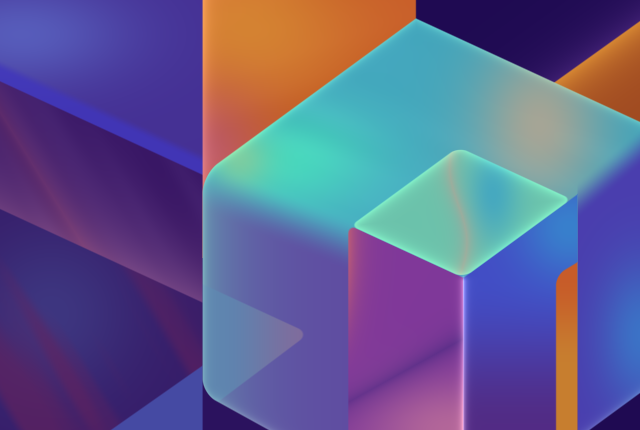
A Shadertoy shader for this background:

```glsl
// Translucent nested cubes in teal, violet and orange over dark slanted panels.
// Half-planes with two main slopes cut the faces; glows, rim lights and
// stretched noise colour them. Lengths are canvas heights.

const float FALL = -0.46, RISE = 0.729;   // slopes of the slanted edges
const float SIDE = 0.473, SLOT = 1.348;   // upright edges
const vec2 PEAK = vec2(0.971, 0.957);     // top of the large cube
const vec2 FRONT = vec2(1.082, 0.354);    // front corner of the small cube
const vec3 NIGHT = vec3(0.17, 0.07, 0.37);
const vec3 PURPLE = vec3(0.32, 0.17, 0.52);
const vec3 INDIGO = vec3(0.29, 0.24, 0.68);
const vec3 AZURE = vec3(0.22, 0.50, 0.80);
const vec3 TEAL = vec3(0.27, 0.66, 0.75);
const vec3 MINT = vec3(0.28, 0.84, 0.74);
const vec3 SAND = vec3(0.66, 0.66, 0.60);
const vec3 ORANGE = vec3(0.78, 0.36, 0.16);
const vec3 AMBER = vec3(0.84, 0.53, 0.20);
const vec3 ROSE = vec3(0.74, 0.36, 0.46);

float hash(vec2 p) {
    vec3 q = fract(p.xyx * 0.1031);
    q += dot(q, q.yzx + 33.33);
    return fract((q.x + q.y) * q.z);
}

float noise(vec2 p) {
    vec2 i = floor(p), f = fract(p), e = vec2(0, 1);
    f = f * f * (3.0 - 2.0 * f);
    return mix(mix(hash(i), hash(i + e.yx), f.x),
               mix(hash(i + e), hash(i + e.yy), f.x), f.y);
}

// Noise drawn out along a direction
float streaks(vec2 p, vec2 dir, float freq) {
    dir = normalize(dir);
    vec2 q = freq * vec2(dot(p, dir) * 0.12, dot(p, vec2(-dir.y, dir.x)));
    return mix(noise(q), noise(q * 2.3), 0.35);
}

// Signed distance to a sloped line through a, positive above it
float above(vec2 p, vec2 a, float slope) {
    return (p.y - a.y - slope * (p.x - a.x)) / sqrt(1.0 + slope * slope);
}

// Intersection with a rounded corner
float roundMax(float a, float b, float r) {
    return min(max(a, b), -r) + length(max(vec2(a, b) + r, 0.0));
}

float fill(float d, float soft) { return smoothstep(soft, -soft, d); }

float glow(vec2 p, vec2 c, vec2 size) {
    vec2 q = (p - c) / size;
    return exp(-dot(q, q));
}

float rim(float d, float width) { return exp(-abs(d) / width); }

// Slanted panels on the left
vec3 leftPanels(vec2 p, float aa) {
    float s = streaks(p, vec2(0.5, -0.85), 13.0);
    float upper = above(p, vec2(0, 0.811), FALL);
    float middle = above(p, vec2(0, 0.514), FALL);
    vec3 low = mix(NIGHT + 0.04, vec3(0.24, 0.21, 0.5), glow(p, vec2(0.12, 0.27), vec2(0.2)));
    low = mix(low, vec3(0.4, 0.13, 0.36), 0.6 * smoothstep(0.5, 0.85, s));
    vec3 mid = mix(vec3(0.24, 0.11, 0.42), vec3(0.43, 0.25, 0.5), rim(middle, 0.09));
    mid = mix(mid, ROSE, 0.25 * rim(above(p, vec2(0, 0.74), -1.6), 0.03)) + 0.08 * (s - 0.5);
    vec3 top = mix(vec3(0.27, 0.19, 0.58), vec3(0.34, 0.36, 0.73), glow(p, vec2(0.05, 0.92), vec2(0.25, 0.12)));
    top = mix(top, vec3(0.25, 0.21, 0.74), 0.8 * fill(upper - 0.035, 0.012));
    vec3 col = mix(low, mid, fill(-middle, aa));
    col = mix(col, top, fill(-upper, aa));
    return mix(col, vec3(0.27, 0.29, 0.64), fill(above(p, vec2(0.259, 0), 0.7), aa));
}

// Orange wall, dark gap and orange corner behind the cube
vec3 backWalls(vec2 p, vec3 col, float aa) {
    vec3 wall = mix(ORANGE, AMBER, 0.9 * glow(p, vec2(0.58, 0.93), vec2(0.25, 0.18)));
    wall = mix(wall, ROSE, 0.8 * glow(p, vec2(0.48, 0.65), vec2(0.14)));
    wall += 0.1 * streaks(p, vec2(0.9, 0.3), 8.0) - 0.05 + 0.14 * rim(p.x - SIDE, 0.015);
    col = mix(col, mix(NIGHT, wall, step(0.4, p.y)), fill(SIDE - p.x, aa));
    float corner = above(p, vec2(1.298, 0.811), 0.714);
    vec3 gap = mix(vec3(0.12, 0.04, 0.32), PURPLE, 0.6 * rim(corner, 0.05));
    vec3 ember = mix(ORANGE * 0.8, AMBER, rim(corner, 0.05));
    gap = mix(gap, ember, fill(max(corner, 0.4 - p.y), aa));
    return mix(col, gap, fill(PEAK.x - p.x, aa));
}

// Large cube: top, left and right faces inside one silhouette
vec3 bigCube(vec2 p, vec3 col, float aa) {
    float body = max(above(p, PEAK, RISE), above(p, PEAK, FALL));
    body = roundMax(body, SIDE - p.x, 0.035);
    body = roundMax(body, -above(p, vec2(SIDE, 0.085), -0.55), 0.03);
    body = max(body, -above(p, vec2(1.494, 0.086), RISE));
    vec3 top = mix(TEAL, MINT, glow(p, vec2(0.68, 0.63), vec2(0.2, 0.12)));
    top = mix(top, vec3(0.56, 0.8, 0.58), 0.7 * glow(p, vec2(0.56, 0.63), vec2(0.07)));
    top = mix(top, SAND, glow(p, vec2(1.26, 0.71), vec2(0.15, 0.2)));
    top += 0.06 * streaks(p, vec2(0.9, -0.35), 9.0) - 0.03;
    // Left face with a lighter pointed pane
    vec3 left = mix(vec3(0.37, 0.29, 0.63), vec3(0.39, 0.56, 0.68), rim(p.x - SIDE, 0.11));
    float inset = roundMax(above(p, vec2(SIDE, 0.339), FALL), -above(p, vec2(0.51, 0.066), 0.75), 0.025);
    vec3 pane = mix(vec3(0.37, 0.53, 0.69), vec3(0.52, 0.44, 0.61), smoothstep(0.52, 0.72, p.x));
    left = mix(left, pane, 0.85 * fill(inset, aa));
    vec3 face = mix(left, top, smoothstep(-0.08, 0.04, above(p, vec2(SIDE, 0.59), -0.4)));
    vec3 right = mix(INDIGO, AZURE, 0.8 * glow(p, vec2(1.5, 0.22), vec2(0.1, 0.17)));
    face = mix(face, right, fill(above(p, vec2(SLOT, 0.533), 0.85), 0.035) * fill(SLOT - p.x, aa));
    face += vec3(0.12, 0.16, 0.08) * rim(body, 0.008);
    return mix(col, face, fill(body, aa));
}

// Small cube with an orange slot on its right
vec3 smallCube(vec2 p, vec3 col, float aa) {
    float a = above(p, FRONT, FALL), b = above(p, FRONT, RISE), x = p.x - FRONT.x;
    vec3 left = mix(vec3(0.5, 0.22, 0.6), vec3(0.7, 0.4, 0.6), glow(p, vec2(1.05, 0), vec2(0.2, 0.12)));
    float band = rim(above(p, vec2(0.95, 0.14), 0.55), 0.025);
    left = mix(left, PURPLE, band * (0.4 + 0.6 * streaks(p, vec2(0.85, 0.5), 14.0)));
    left = mix(left, ROSE, rim(p.x - 0.813, 0.025) * smoothstep(0.1, 0.45, p.y));
    col = mix(col, left, fill(max(roundMax(a, 0.813 - p.x, 0.02), x), aa));
    vec3 right = mix(PURPLE, vec3(0.26, 0.3, 0.77), smoothstep(0.0, 0.35, p.y));
    right = mix(right, AZURE, glow(p, vec2(1.33, 0.47), vec2(0.12)));
    col = mix(col, right, fill(max(max(b, -x), p.x - SLOT), aa));
    float slot = max(roundMax(above(p, vec2(SLOT, 0.39), 0.6), 1.298 - p.x, 0.02), p.x - SLOT);
    col = mix(col, mix(AMBER * 0.93, ORANGE, smoothstep(0.15, 0.36, p.y)), fill(slot, aa));
    col += vec3(0.4, 0.36, 0.3) * rim(x, 0.006) * fill(p.y - FRONT.y, 0.01);
    // Minty lid
    vec2 tip = vec2(1.07, 0.658);
    float lid = roundMax(above(p, tip, RISE), above(p, tip, FALL), 0.02);
    lid = roundMax(roundMax(-a, -b, 0.02), lid, 0.015);
    vec3 mint = mix(vec3(0.42, 0.76, 0.67), TEAL, glow(p, vec2(1.15, 0.55), vec2(0.06, 0.12)));
    mint = mix(mint, SAND, 0.8 * rim(p.x - tip.x - 0.02 * sin(p.y * 18.0), 0.02));
    mint += vec3(0.1, 0.2, 0.12) * rim(lid, 0.012);
    return mix(col, mint, fill(lid, aa));
}

void mainImage(out vec4 fragColor, in vec2 fragCoord) {
    vec2 p = fragCoord / iResolution.xy * vec2(1.494, 1);
    float aa = 1.0 / iResolution.y;
    vec3 col = backWalls(p, leftPanels(p, aa), aa);
    col = smallCube(p, bigCube(p, col, aa), aa);
    fragColor = vec4(clamp(col, 0.0, 1.0), 1);
}
```
